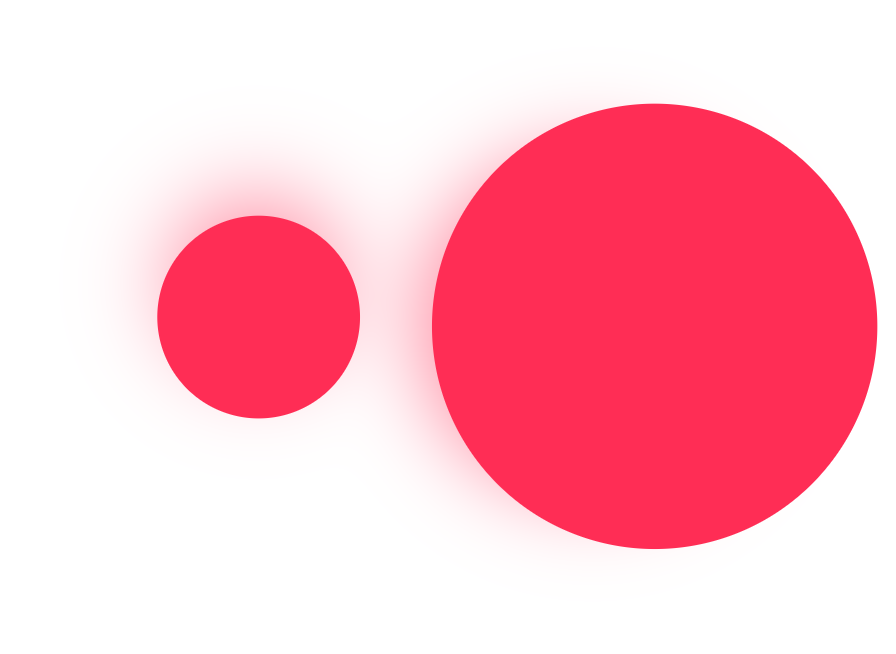
Write a Shadertoy shader that draws this background.

```glsl
// Two flat crimson discs on white, each with a soft offset pink glow.

#define DISC_COLOR vec3(1.0, 0.176, 0.333)
#define PAPER_COLOR vec3(1.0)
#define GLOW_STRENGTH 0.55
// Discs and glows: center x, center y, radius, in canvas heights
#define SMALL_DISC vec3(0.3955, 0.5152, 0.1550)
#define LARGE_DISC vec3(1.0010, 0.5010, 0.3405)
#define SMALL_GLOW vec3(0.3920, 0.5680, 0.1105)
#define LARGE_GLOW vec3(0.9055, 0.5045, 0.2570)
#define SMALL_BLUR 0.073
#define LARGE_BLUR 0.064

float circleDistance(vec2 p, vec3 circle) {
    return length(p - circle.xy) - circle.z;
}

// Gaussian edge falloff, as a smooth approximation of the normal integral
float glow(vec2 p, vec3 circle, float blur) {
    float z = clamp(circleDistance(p, circle) / blur, -4.0, 4.0);
    return GLOW_STRENGTH / (1.0 + exp(1.5976 * z + 0.0706 * z * z * z));
}

// Antialiased coverage, one pixel wide
float disc(vec2 p, vec3 circle) {
    return clamp(0.5 - circleDistance(p, circle) * iResolution.y, 0.0, 1.0);
}

void mainImage(out vec4 fragColor, in vec2 fragCoord) {
    vec2 p = fragCoord / iResolution.y;
    vec3 color = PAPER_COLOR;

    // Soft glows
    color = mix(color, DISC_COLOR, glow(p, SMALL_GLOW, SMALL_BLUR));
    color = mix(color, DISC_COLOR, glow(p, LARGE_GLOW, LARGE_BLUR));

    // Solid discs
    color = mix(color, DISC_COLOR, disc(p, SMALL_DISC));
    color = mix(color, DISC_COLOR, disc(p, LARGE_DISC));

    fragColor = vec4(color, 1.0);
}
```
